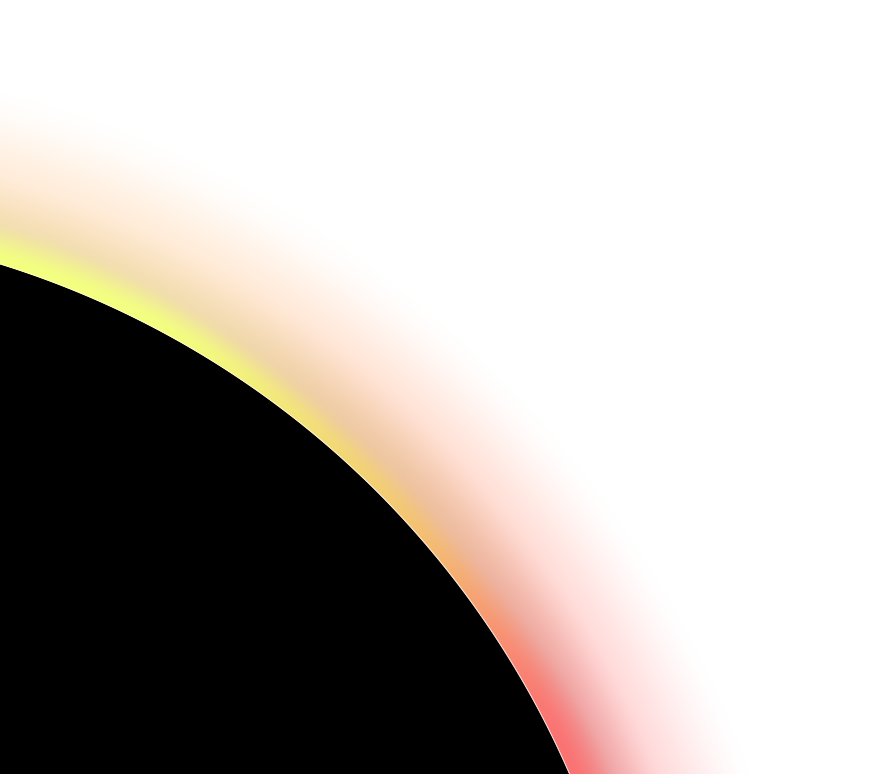
Reproduce this background procedurally as a Shadertoy shader.

```glsl
// A black disc rising from the lower left, rimmed by a soft glow on white.
// Distance from the disc's edge blends rim, body and halo colours out to
// white; the angle around the disc shifts each from yellow to red.

// Lengths are in canvas heights, angles in radians.
const vec2  DISC_CENTER = vec2(-0.3518, -0.4742);
const float DISC_RADIUS = 1.1858;
const float ANGLE_START = 1.269;   // where the edge meets the left side
const float ANGLE_END   = 0.411;   // where the edge meets the bottom

const vec2  BODY_FADE = vec2(0.028, 0.115);
const vec2  HALO_FADE = vec2(0.070, 0.228);
const float RIM_START = 0.005;
const float RIM_WIDE  = 0.058;
const float RIM_THIN  = 0.042;
const float LINE_WIDTH    = 0.0016;
const float LINE_STRENGTH = 0.65;

const vec3 WHITE = vec3(1.0);
const vec3 BLACK = vec3(0.0);
const vec3 LINE_COLOR = vec3(1.0, 0.96, 0.93);

const vec3 RIM_YELLOW = vec3(0.95, 1.00, 0.50);
const vec3 RIM_ORANGE = vec3(0.95, 0.79, 0.45);
const vec3 RIM_RED    = vec3(0.98, 0.45, 0.45);

const vec3 BODY_SAND  = vec3(0.94, 0.86, 0.67);
const vec3 BODY_TAN   = vec3(0.93, 0.76, 0.62);
const vec3 BODY_ROSE  = vec3(0.93, 0.61, 0.61);

const vec3 HALO_CREAM = vec3(1.00, 0.91, 0.82);
const vec3 HALO_PEACH = vec3(1.00, 0.86, 0.81);
const vec3 HALO_PINK  = vec3(1.00, 0.83, 0.83);

// Blend three colours along the arc, 0 at the left and 1 at the bottom.
vec3 arcRamp(vec3 first, vec3 middle, vec3 last, float t) {
    vec3 color = mix(first, middle, smoothstep(0.18, 0.65, t));
    return mix(color, last, smoothstep(0.55, 0.97, t));
}

// Glow colour at a distance outside the disc.
vec3 glow(float dist, float t) {
    vec3 rim  = arcRamp(RIM_YELLOW, RIM_ORANGE, RIM_RED, t);
    vec3 body = arcRamp(BODY_SAND, BODY_TAN, BODY_ROSE, t);
    vec3 halo = arcRamp(HALO_CREAM, HALO_PEACH, HALO_PINK, t);

    // The rim is thinnest midway along the arc.
    float thinning = smoothstep(0.0, 0.5, t) * (1.0 - smoothstep(0.65, 1.0, t));
    float rimWidth = mix(RIM_WIDE, RIM_THIN, thinning);

    vec3 color = mix(halo, WHITE, smoothstep(HALO_FADE.x, HALO_FADE.y, dist));
    color = mix(body, color, smoothstep(BODY_FADE.x, BODY_FADE.y, dist));
    return mix(rim, color, smoothstep(RIM_START, rimWidth, dist));
}

void mainImage(out vec4 fragColor, in vec2 fragCoord) {
    float pixel = 1.0 / iResolution.y;
    vec2 offset = fragCoord * pixel - DISC_CENTER;
    float dist = length(offset) - DISC_RADIUS;
    float angle = atan(offset.y, offset.x);
    float t = clamp((ANGLE_START - angle) / (ANGLE_START - ANGLE_END), 0.0, 1.0);

    vec3 color = glow(dist, t);

    // Pale hairline hugging the disc.
    float line = 1.0 - smoothstep(LINE_WIDTH - 0.5 * pixel, LINE_WIDTH + 0.5 * pixel, dist);
    color = mix(color, LINE_COLOR, LINE_STRENGTH * line);

    // Disc with a smoothed edge.
    float disc = 1.0 - smoothstep(-0.5 * pixel, 0.5 * pixel, dist);
    fragColor = vec4(mix(color, BLACK, disc), 1.0);
}
```
